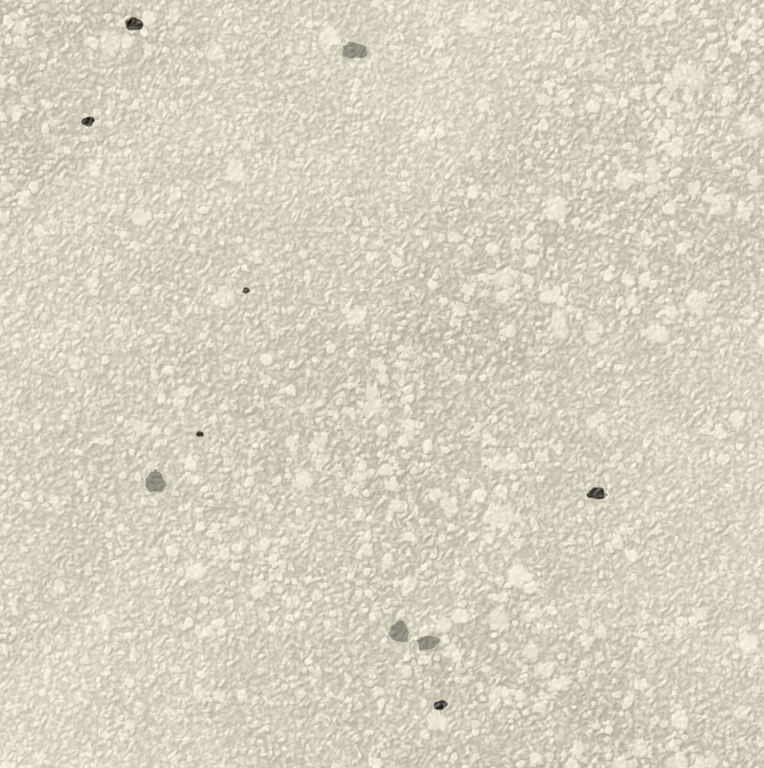
Give the GLSL for this texture, as a WebGL 2 fragment shader.

```glsl
#version 300 es
precision highp float;

#define BASE_TONE 0.842
#define BROAD_TONE 0.046
#define RELIEF 0.135
#define GRAIN_SCALE 104.0
#define GRAIN_TONE 0.16
#define LUMP_TONE 0.958
#define LIGHT_STEP vec2(-0.0021, 0.0021)
#define FLECK_COUNT 10
#define GREY_FLECK vec3(0.54, 0.54, 0.49)
#define BLACK_FLECK vec3(0.23, 0.22, 0.20)

uniform vec2 u_resolution;
out vec4 fragColor;

vec3 hash3(vec2 cell, float seed) {
    vec3 q = fract(vec3(cell.xyx + seed * 17.3) * vec3(0.1031, 0.1030, 0.0973));
    q += dot(q, q.yxz + 33.33);
    return fract((q.xxy + q.yzz) * q.zyx);
}

// Slow variation across the surface, about -1 to 1
float broadWaves(vec2 p) {
    vec2 w = p + 0.05 * sin(p.yx * 12.0 + vec2(0.4, 2.1));
    return 0.40 * sin(5.1 * w.x + 2.3 * sin(3.7 * w.y + 0.6))
         + 0.25 * sin(7.3 * w.y - 4.2 * w.x + 1.9)
         + 0.25 * sin(19.0 * w.x + 2.5 * sin(13.0 * w.y)) * sin(17.0 * w.y + 2.0 * sin(11.0 * w.x))
         + 0.22 * sin(47.0 * w.x + 2.2 * sin(31.0 * w.y)) * sin(43.0 * w.y + 2.4 * sin(29.0 * w.x));
}

// Where lumps gather, 0 to 1
float crowding(vec2 p) {
    float wide = 0.5 + 0.5 * sin(6.0 * p.x + 1.2 * sin(5.0 * p.y) + 3.4);
    vec2 q = p * 25.0 + 1.8 * sin(p.yx * 19.0 + 0.7);
    float patches = sin(q.x) * sin(q.y + 0.9 * sin(0.4 * q.x));
    return smoothstep(0.15, 1.1, 0.6 * wide + 0.6 * patches);
}

// Wobbly outline radius factor
float ragged(vec2 d, float phase, float amount) {
    float a = atan(d.y, d.x + 1e-5);
    return 1.0 + amount * (sin(2.0 * a + phase) + 0.7 * sin(3.0 * a - 2.0 * phase)
         + 0.4 * sin(5.0 * a + 3.0 * phase));
}

// Short uneven grains, 0 to 1
float grain(vec2 q, float seed) {
    q += 0.25 * sin(q.yx * 1.9 + 1.5 * sin(q * 0.7));
    vec2 cell = floor(q);
    float top = 0.0;
    for (int y = -1; y <= 1; y++)
    for (int x = -1; x <= 1; x++) {
        vec2 c = cell + vec2(x, y);
        vec3 h = hash3(c, seed);
        vec2 d = q - c - h.xy;
        float angle = 6.2832 * h.z;
        float along = dot(d, vec2(cos(angle), sin(angle)));
        float reach = sqrt(max(dot(d, d) - 0.62 * along * along, 0.0));
        float strength = 0.25 + 0.75 * fract(h.z * 7.0 + h.x * 3.0);
        top = max(top, strength * (1.0 - smoothstep(0.05, 0.6, reach)));
    }
    return top;
}

// Scattered rounded lumps, 0 to 1; density runs from sparse to crowded
float lumps(vec2 p, float scale, vec2 density, float seed) {
    vec2 q = p * scale;
    vec2 cell = floor(q);
    float top = 0.0;
    for (int y = -1; y <= 1; y++)
    for (int x = -1; x <= 1; x++) {
        vec2 c = cell + vec2(x, y);
        vec3 place = hash3(c, seed);
        if (place.z > mix(density.x, density.y, crowding((c + place.xy) / scale))) continue;
        vec3 form = hash3(c, seed + 5.0);
        vec2 d = q - c - place.xy;
        float r = mix(0.3, 0.56, form.x * form.x) * ragged(d, 6.2832 * form.z, 0.1);
        top = max(top, (1.0 - smoothstep(0.6 * r, 1.08 * r, length(d))) * mix(0.65, 1.0, form.y));
    }
    return top;
}

float allLumps(vec2 p) {
    float big = lumps(p, 31.0, vec2(0.02, 0.24), 2.0);
    float middle = lumps(p, 55.0, vec2(0.05, 0.42), 3.0);
    float small = lumps(p, 90.0, vec2(0.13, 0.38), 4.0);
    return max(big, max(middle, 0.9 * small));
}

// x: surface height, y: grain, z: lumps
vec3 surface(vec2 p) {
    float g = mix(grain(p * GRAIN_SCALE, 1.0), grain(p.yx * GRAIN_SCALE * 1.5 + 9.0, 6.0), 0.4);
    float l = allLumps(p);
    return vec3(g * (1.0 - 0.75 * l) + 0.55 * l, g, l);
}

void main() {
    vec2 p = gl_FragCoord.xy / u_resolution.y;
    float pixel = 1.0 / u_resolution.y;

    // Grainy ground with soft relief lit from the upper left
    vec3 here = surface(p);
    float slope = clamp(here.x - surface(p + LIGHT_STEP).x, -0.5, 0.5);
    float broad = broadWaves(p);
    float tone = BASE_TONE + GRAIN_TONE * (1.0 - 0.3 * broad) * (here.y - 0.33)
               + BROAD_TONE * broad - 0.014 * crowding(p);

    // Pale lumps over the ground
    tone = mix(tone, LUMP_TONE + 0.05 * (here.y - 0.33), 0.88 * here.z);
    tone = clamp(tone + RELIEF * slope, 0.66, 0.975);
    vec3 colour = tone - vec3(0.0, 0.02, 0.097);

    // Sparse grey and black flecks
    for (int i = 0; i < FLECK_COUNT; i++) {
        vec3 place = hash3(vec2(float(i) * 3.0, 7.0), 8.0);
        vec3 form = hash3(vec2(float(i) * 5.0, 2.0), 9.0);
        bool grey = i % 3 == 0;
        vec2 d = p - place.xy * vec2(u_resolution.x * pixel, 1.0);
        d.y *= mix(1.0, 1.5, form.y);
        float r = grey ? mix(0.011, 0.018, form.x) : mix(0.004, 0.011, form.x);
        r *= ragged(d, 6.2832 * form.z, 0.1) * (0.85 + 0.4 * here.y);
        float cover = 1.0 - smoothstep(r - 1.5 * pixel, r + pixel, length(d));
        vec3 ink = grey ? GREY_FLECK : BLACK_FLECK;
        ink += (grey ? 0.15 : 0.4) * slope;
        colour = mix(colour, ink, 0.93 * cover);
    }
    fragColor = vec4(colour, 1.0);
}
```
